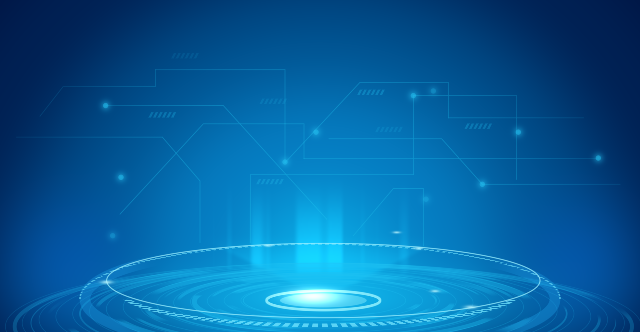
This background is drawn by a Shadertoy shader. Its source:

```glsl
// Units: canvas height is 100, width is 192
vec2 p;
vec3 color;
float pixelSize;

void tint(vec3 c, float amount) { color = mix(color, c, clamp(amount, 0., 1.)); }

vec2 gradientAt(vec2 cell) {
  float h = 6.2832 * fract(sin(dot(cell, vec2(127.1, 311.7))) * 4375.8);
  return vec2(cos(h), sin(h));
}

float gradientNoise(vec2 q) {
  vec2 i = floor(q), f = q - i, u = f * f * (3. - 2. * f), e = vec2(1, 0);
  float low = mix(dot(gradientAt(i), f), dot(gradientAt(i + e), f - e), u.x);
  float high = mix(dot(gradientAt(i + e.yx), f - e.yx), dot(gradientAt(i + 1.), f - 1.), u.x);
  return mix(low, high, u.y);
}

float fill(float d) { return 1. - smoothstep(-.5, .5, d / pixelSize); }

float segment(vec2 a, vec2 b) {
  vec2 ab = b - a;
  return length(p - a - ab * clamp(dot(p - a, ab) / max(dot(ab, ab), .001), 0., 1.));
}

// Thin circuit path through four corners
float path(vec4 a, vec4 b) {
  float d = min(segment(a.xy, a.zw), segment(a.zw, b.xy));
  return fill(min(d, segment(b.xy, b.zw)) - .12);
}

float node(float x, float y) {
  float d = length(p - vec2(x, y));
  return .3 * fill(d - .8) + .45 * exp(-d * d * .45);
}

// Row of slanted strokes
float hatch(float x, float y) {
  vec2 q = p - vec2(x, y);
  q.x -= .5 * q.y;
  float stroke = abs(fract(q.x / 1.35) - .5) * 1.35 - .36;
  return fill(max(stroke, max(abs(q.x) - 4.2, abs(q.y) - .8)));
}

float ellipse(vec2 c, vec2 r) {
  vec2 q = (p - c) / r;
  return (dot(q, q) - length(q)) / max(length(q / r), .001);
}

float ring(vec2 c, vec2 r, float width) { return fill(abs(ellipse(c, r)) - .5 * width); }

float dashes(vec2 c, vec2 r, float count) {
  vec2 q = (p - c) / r;
  return smoothstep(.15, .25, abs(fract(atan(q.y, q.x) * count / 6.2832) - .5));
}

float glint(float x, float y, float size) {
  vec2 q = (p - vec2(x, y)) / vec2(1.6, .5) / size;
  return exp(-dot(q, q));
}

void mainImage(out vec4 fragColor, in vec2 fragCoord) {
  p = fragCoord / iResolution.xy * vec2(192, 100);
  pixelSize = 100. / iResolution.y;

  // Radial backdrop with blue side glows
  float r = length((p - vec2(96, 20)) / vec2(95, p.y > 20. ? 92 : 50));
  color = mix(vec3(.04, .67, .9), vec3(.02, .49, .76), smoothstep(0., .42, r));
  tint(vec3(0, .31, .55), smoothstep(.36, .82, r));
  tint(vec3(0, .13, .33), smoothstep(.72, 1.15, r));
  tint(vec3(0, .07, .25), smoothstep(1.1, 1.5, r));
  float offset = abs(p.x - 97.);
  float side = length(vec2(offset - 76., p.y - 20.)) / 20.;
  tint(vec3(.02, .36, .72), .65 * exp(-side * side));

  // Circuit paths
  float lines = path(vec4(12, 65, 19, 74), vec4(46.7, 74, 46.7, 79));
  lines += path(vec4(46.7, 79, 85.5, 79), vec4(85.5, 51, 85.5, 51));
  lines += path(vec4(32, 68.2, 67, 68.2), vec4(98, 34, 98, 34));
  lines += path(vec4(5, 58.7, 48.7, 58.7), vec4(60, 45.5, 60, 27));
  lines += path(vec4(36, 35.5, 61, 62.7), vec4(91.2, 62.7, 91.2, 52.2));
  lines += path(vec4(91.2, 52.2, 179, 52.2), vec4(179, 52.2, 179, 52.2));
  lines += path(vec4(85.5, 51, 108, 75.2), vec4(134.5, 75.2, 134.5, 64.5));
  lines += path(vec4(134.5, 64.5, 175, 64.5), vec4(175, 64.5, 175, 64.5));
  lines += path(vec4(155, 46, 155, 71.2), vec4(124, 71.2, 124, 47.5));
  lines += path(vec4(124, 47.5, 75.2, 47.5), vec4(75.2, 27, 75.2, 27));
  lines += path(vec4(98.7, 58.2, 132.5, 58.2), vec4(144.7, 44.5, 186, 44.5));
  lines += path(vec4(106, 29, 118, 43.2), vec4(127, 43.2, 127, 26));
  float fade = 1. - .7 * smoothstep(.5, 1.1, r);
  tint(vec3(.1, .72, .9), .42 * fade * min(lines, 1.));

  // Glowing nodes and hatch marks
  float nodes = node(31.7, 68.2) + node(85.5, 51.2) + node(94.8, 60.2) + node(124., 71.2);
  nodes += node(155.5, 60.2) + node(144.7, 44.5) + node(179.5, 52.4) + node(36.3, 46.6);
  nodes += .6 * (node(130., 72.6) + node(33.8, 29.) + node(127.8, 40.));
  tint(vec3(.14, .75, .94), nodes);
  float marks = hatch(48.7, 65.4) + hatch(111.3, 72.2) + hatch(143.5, 62.) + hatch(81., 45.3);
  marks += .5 * (hatch(55.5, 83.2) + hatch(82., 69.5) + hatch(116.7, 61.));
  tint(vec3(.1, .68, .88), .4 * fade * marks);

  // Vertical streaks and flared beam
  float streaks = smoothstep(-.1, .4, gradientNoise(vec2(p.x * .25, 3.5)));
  streaks *= fill(offset - 33.) * smoothstep(48., 22., p.y) * smoothstep(15., 22., p.y);
  float flare = smoothstep(2., -2., offset + 20. - 2. * p.y) * smoothstep(30., 18., p.y);
  color += vec3(.03, .13, .11) * (streaks + .7 * flare * smoothstep(38., 26., offset));

  // Platform glow and broken concentric bands
  vec2 center = vec2(97, 9.5), disk = (p - center) / vec2(46, 10);
  tint(vec3(.07, .74, .94), .75 * exp(-dot(disk, disk)));
  for (float i = 0.; i < 15.; i++) {
    vec2 size = (24. + 4.9 * i) * vec2(1, .2), c = center - vec2(0, .04 * i * i);
    float arc = gradientNoise(1.6 * normalize((p - c) / size + .0001) + 7.3 * i);
    float band = smoothstep(-.12, .08, arc) * ring(c, size, .25 + 1.4 * fract(i * .618));
    tint(vec3(.12, .76, .95), (.45 * band + .3 * ring(c, size * 1.03, .2)) * (1. - .035 * i));
  }

  // Side band, dotted rim, tick ring and bright hoop
  vec2 rim = vec2(72, 16.5), tick = vec2(60, 10.5), low = vec2(96, 10), mid = vec2(96, 12.5);
  tint(vec3(.1, .6, .88), .4 * ring(low, vec2(70.5, 16), 3.2) * smoothstep(48., 62., offset));
  float dots = ring(low, rim, .45) * dashes(low, rim, 220.) * step(10., p.y);
  float ticks = ring(mid, tick, 1.1) * dashes(mid, tick, 130.) * step(p.y, 10.);
  tint(vec3(.45, .9, 1), .6 * dots + .75 * ticks);
  tint(vec3(.6, .94, 1), .75 * ring(vec2(97, 15.5), vec2(65, 11.2), .32));

  // Luminous core and small glints
  float hub = ring(center, vec2(17, 2.9), .8) + .5 * fill(ellipse(center, vec2(13, 2.1)));
  tint(vec3(.6, .96, 1), .8 * hub);
  color += vec3(.7, .5, .3) * glint(94., 10.8, 4.5);
  float glints = glint(32., 15., 1.1) + glint(80.5, 26., .7) + glint(125.5, 25.2, .8);
  glints += glint(141.2, 7.5, 1.1) + glint(130.5, 12.3, .8) + glint(119., 30., .7);
  tint(vec3(.75, .97, 1), .75 * glints);
  fragColor = vec4(min(color, 1.), 1);
}
```
